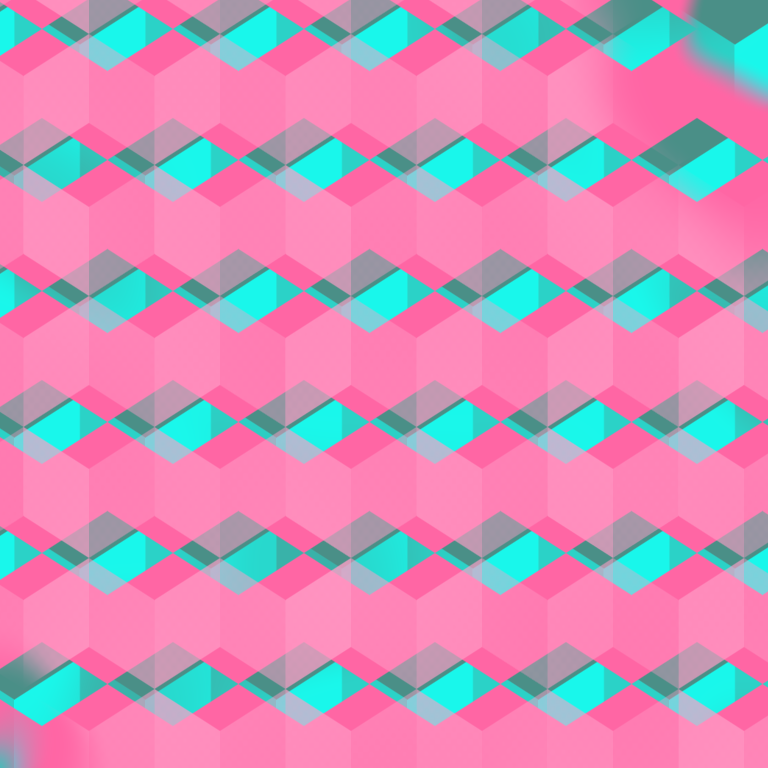
Give the GLSL for this pattern, as a three.js fragment shader.

```glsl
varying vec2 vUv;

const float REPEATS = 5.862;                       // cubes across and up
const vec2 ORIGIN = vec2(0.679, 4.603);            // centre of one cube top, in cells
const float SLOPE = 0.641;                         // steepness of the cube edges
const float RISE = 0.5 * SLOPE;                    // half height of a cube top
const float SOFT = 0.008;                          // edge smoothing, in cells
const vec2 WINDOW_SHIFT = vec2(-0.359, 0.038);     // diamond windows against the cubes
const vec2 UNDER_SHIFT = vec2(-0.069, -0.073);     // teal cubes against the pink ones
const vec3 PINK = vec3(1.0, 0.40, 0.645);
const vec3 PALE = vec3(1.0, 0.62, 0.78);
const vec3 CYAN = vec3(0.10, 0.97, 0.92);
const vec3 SLATE = vec3(0.29, 0.56, 0.53);
const float RIGHT_SHADE = 0.36;
const float VEIL_LIGHT = 0.67;
const float VEIL_DEEP = 0.47;

float edge(float d) {
  return smoothstep(-SOFT, SOFT, d);
}

float hash(vec2 p) {
  return fract(sin(dot(p, vec2(127.1, 311.7))) * 4375.85);
}

// Slow, cloudy variation in about -1..1
float clouds(vec2 p) {
  float a = sin(p.x * 1.3 + 1.7 * sin(p.y * 0.9 + 0.6));
  float b = sin(p.y * 1.7 - p.x * 0.8 + 2.1);
  float c = sin(p.x * 2.9 + p.y * 2.3 + a);
  return 0.45 * a + 0.35 * b + 0.2 * c;
}

// Horizontal offset from the nearest cube axis in a row
float axisOffset(float x, float row) {
  return fract(x + 0.5 * mod(row, 2.0) + 0.5) - 0.5;
}

// Distance to the cube-top diamonds, negative inside
float diamond(vec2 p) {
  float row = floor(p.y + 0.5);
  return abs(axisOffset(p.x, row)) * SLOPE + abs(p.y - row) - RISE;
}

// Cube under p: x = offset from its axis, y = depth below its roof, z = row
vec3 cube(vec2 p) {
  float row = floor(p.y);
  float x = axisOffset(p.x, row);
  float depth = row + RISE - SLOPE * abs(x) - p.y;
  if (depth < 0.0) {
    row += 1.0;
    x = axisOffset(p.x, row);
    depth = row + RISE - SLOPE * abs(x) - p.y;
  }
  return vec3(x, depth, row);
}

// Teal cubes: bright roof, shaded right side, slate toward the foot
vec3 underLayer(vec2 p, float cloud) {
  vec3 c = cube(p - UNDER_SHIFT);
  float right = edge(c.x) * smoothstep(0.5, 0.5 - SOFT, c.x);
  float dull = RIGHT_SHADE * right + 0.30 * smoothstep(0.05, 0.9, cloud);
  float lit = smoothstep(0.0, 2.0 * SOFT, c.y) * (1.0 - smoothstep(0.58, 0.76, c.y));
  return mix(SLATE, mix(CYAN, SLATE, dull), lit);
}

// Translucent pale cube sides: alternate columns, each face a little different
float veilAmount(vec2 p, float cloud) {
  float row = cube(p).z;
  float column = floor(p.x * 2.0);
  float across = fract(p.x * 2.0);
  float side = abs(fract(p.x) - 0.5) - 0.25;
  float light = edge(fract(p.x) - 0.5) * step(-0.25, side);
  float face = hash(vec2(column, row)) - 0.5;
  float grain = 0.012 * sin(p.x * 75.0) * sin(p.y * 61.0 + cloud * 4.0);
  return mix(VEIL_DEEP, VEIL_LIGHT, light) + 0.12 * face
    + 0.05 * (across - 0.5) * face + 0.07 * cloud + grain;
}

void main() {
  vec2 p = vUv * REPEATS - ORIGIN;
  float cloud = clouds(p + vec2(0.8, 0.3));

  // Both layers wear away toward two opposite corners
  float wobble = 0.015 * sin(p.x * 5.0 + 2.0 * sin(p.y * 3.0));
  float topRight = length((1.0 - vUv) * vec2(1.3, 1.0)) + wobble;
  float lowLeft = length(vUv * vec2(1.3, 1.0)) + wobble;
  float pinkWear = smoothstep(0.10, 0.16, topRight) * smoothstep(-0.01, 0.09, lowLeft);
  float veilWear = smoothstep(0.22, 0.38, topRight) * smoothstep(0.09, 0.18, lowLeft);

  // Solid pink with diamond windows, then the pale veil around the cube tops
  vec3 color = underLayer(p, cloud);
  color = mix(color, PINK, edge(diamond(p - WINDOW_SHIFT)) * pinkWear);
  float veil = edge(diamond(p)) * veilAmount(p, cloud) * veilWear;
  color = mix(color, PALE, veil);

  gl_FragColor = vec4(color, 1.0);
}
```
